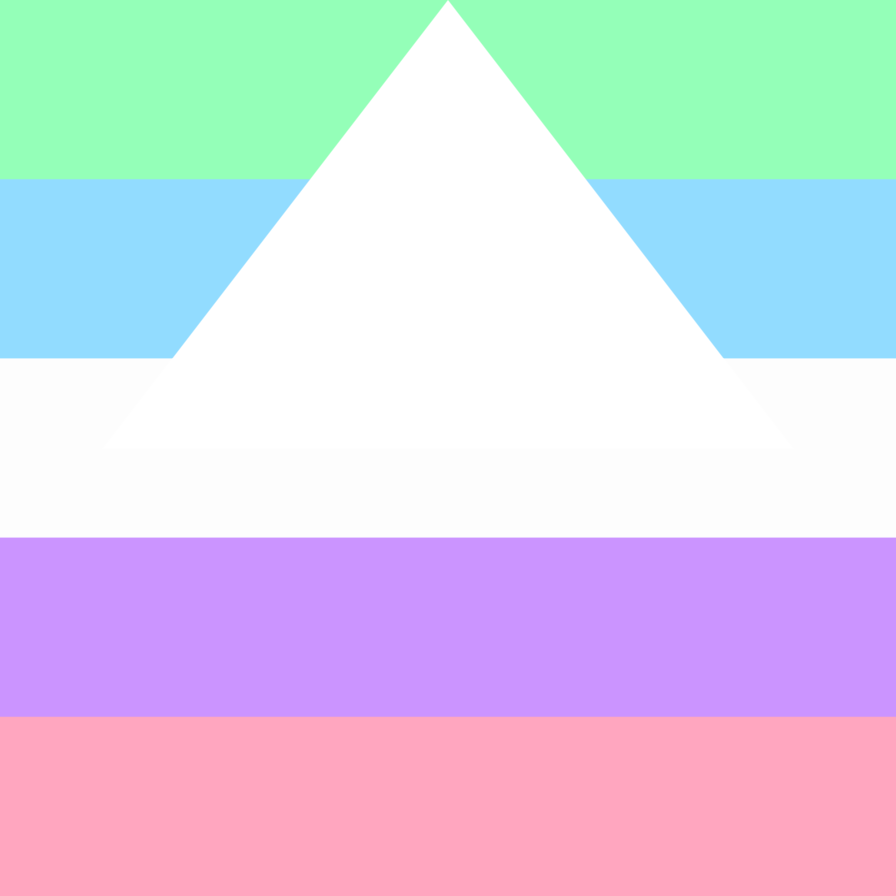
Write a three.js fragment shader that draws this background.

```glsl
// Five flat pastel stripes of equal height, with a white triangle hanging
// from the top edge down to mid-canvas. Stripes are blended in a loop over
// their boundaries; the triangle is a signed distance to its three sides.

varying vec2 vUv;

const vec3 PINK = vec3(1.0, 0.651, 0.749);
const vec3 VIOLET = vec3(0.796, 0.58, 1.0);
const vec3 OFF_WHITE = vec3(0.994);
const vec3 SKY = vec3(0.573, 0.863, 1.0);
const vec3 MINT = vec3(0.58, 1.0, 0.722);
const vec3 WHITE = vec3(1.0);

const int STRIPE_COUNT = 5;
const vec2 APEX = vec2(0.5, 1.0);
const float BASE_Y = 0.5;
const float SIDE_SLOPE = 0.769;    // half width gained per unit of depth
const float EDGE_SOFTNESS = 0.001; // half width of the smoothed edges

// Stripe colours, counted from the bottom
vec3 stripeColor(int index) {
  if (index == 0) return PINK;
  if (index == 1) return VIOLET;
  if (index == 2) return OFF_WHITE;
  if (index == 3) return SKY;
  return MINT;
}

vec3 stripes(float y) {
  vec3 color = stripeColor(0);
  for (int i = 1; i < STRIPE_COUNT; i++) {
    float boundary = float(i) / float(STRIPE_COUNT);
    float above = smoothstep(-EDGE_SOFTNESS, EDGE_SOFTNESS, y - boundary);
    color = mix(color, stripeColor(i), above);
  }
  return color;
}

// Distance to the triangle, negative inside
float triangleDistance(vec2 p) {
  float depth = APEX.y - p.y;
  float side = (abs(p.x - APEX.x) - SIDE_SLOPE * depth)
             / length(vec2(1.0, SIDE_SLOPE));
  return max(side, BASE_Y - p.y);
}

void main() {
  vec3 color = stripes(vUv.y);
  float inside = 1.0 - smoothstep(-EDGE_SOFTNESS, EDGE_SOFTNESS, triangleDistance(vUv));
  gl_FragColor = vec4(mix(color, WHITE, inside), 1.0);
}
```
